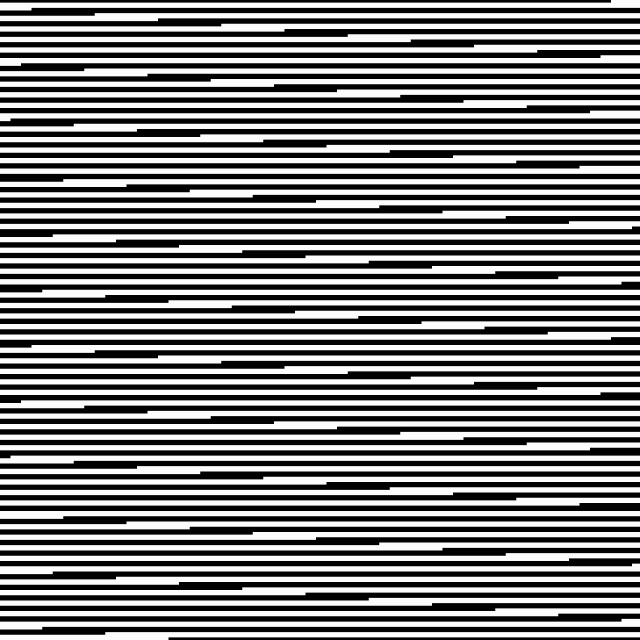
This pattern is drawn by a three.js fragment shader. Its source:

```glsl
// Thin black and white horizontal stripes whose edges step upward along slanted chains.
varying vec2 vUv;

// One long run of cells fills the rows from the top, each 244 cells long;
// the ink toggles every 512 cells, so each edge shifts 24 cells along.
float paperAt(vec2 gridPos) {
  vec2 cell = floor(gridPos);
  float runIndex = cell.y * 244.0 + cell.x + 280.0;
  return mod(floor(runIndex / 512.0), 2.0);
}

void main() {
  // 243 cells across and down, rows counted from the top
  vec2 gridPos = vec2(vUv.x, 1.0 - vUv.y) * 243.0;
  vec2 footprint = fwidth(gridPos);

  // Average over the footprint to smooth the edges
  float paper = 0.0;
  for (int j = 0; j < 8; j++) {
    for (int i = 0; i < 4; i++) {
      vec2 offset = (vec2(float(i), float(j)) + 0.5) / vec2(4.0, 8.0) - 0.5;
      paper += paperAt(gridPos + offset * footprint) / 32.0;
    }
  }

  vec3 inkColor = vec3(0.005);
  vec3 paperColor = vec3(0.99);
  gl_FragColor = vec4(mix(inkColor, paperColor, paper), 1.0);
}
```
